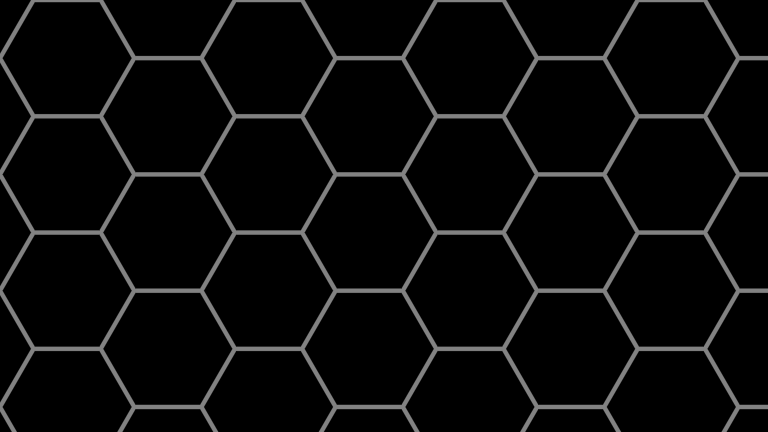
A Shadertoy shader for this pattern:

```glsl
// Flat-topped honeycomb drawn as soft grey lines on black.
// Two interleaved rectangular grids give the nearest cell centre, and the
// distance to that cell's hexagonal border gives the line.

const float SQRT3 = 1.7320508;
const float SIDE = 0.1554;         // hexagon side, in canvas heights
const float HALF_WIDTH = 0.0051;   // half of the line width
const float SOFTNESS = 0.0017;     // half of the edge falloff
const vec3 BACKGROUND = vec3(0.0);
const vec3 LINE_COLOR = vec3(0.51);

// Offset from the nearest point of a rectangular lattice
vec2 repeatCentered(vec2 p, vec2 period) {
    return mod(p + 0.5 * period, period) - 0.5 * period;
}

// Offset from the nearest hexagon centre
vec2 hexCell(vec2 p, float side) {
    vec2 period = side * vec2(3.0, SQRT3);
    vec2 a = repeatCentered(p, period);
    vec2 b = repeatCentered(p - 0.5 * period, period);
    return dot(a, a) < dot(b, b) ? a : b;
}

// Distance from a point inside a flat-topped hexagon to its border
float hexBorderDistance(vec2 p, float side) {
    p = abs(p);
    return 0.5 * SQRT3 * side - max(p.y, dot(p, vec2(0.5 * SQRT3, 0.5)));
}

// Coverage of a line with smoothed edges
float lineMask(float dist, float halfWidth, float soft) {
    return 1.0 - smoothstep(halfWidth - soft, halfWidth + soft, dist);
}

void mainImage(out vec4 fragColor, in vec2 fragCoord) {
    // The first cell touches the left and top sides of the canvas
    vec2 p = vec2(fragCoord.x, iResolution.y - fragCoord.y) / iResolution.y;
    p -= SIDE * vec2(1.0, 0.5 * SQRT3);

    float dist = hexBorderDistance(hexCell(p, SIDE), SIDE);
    float soft = max(SOFTNESS, 0.5 / iResolution.y);
    float mask = lineMask(dist, HALF_WIDTH, soft);

    fragColor = vec4(mix(BACKGROUND, LINE_COLOR, mask), 1.0);
}
```
